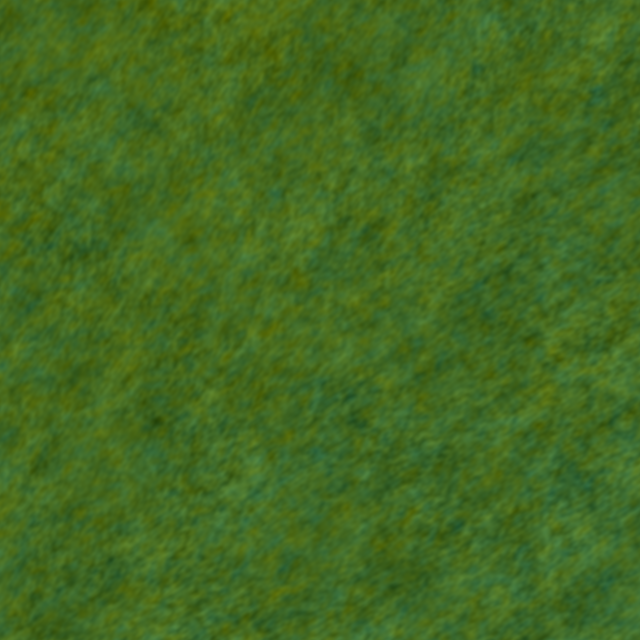
A Shadertoy shader for this texture:

```glsl
// Soft mossy green turf with slanted fine grain, drifting hue and a faint diagonal crease

const vec3 TURF_GREEN = vec3(0.262, 0.414, 0.132);
const vec3 WARM_SHIFT = vec3(0.20, 0.0, -0.30);   // towards olive, negative towards teal
const vec3 LIGHT_SHIFT = vec3(0.85, 1.0, 0.62);

vec2 hashGradient(vec2 cell, float seed) {
    vec3 p = fract(vec3(cell.xyx + seed * 17.3) * vec3(0.1031, 0.1030, 0.0973));
    p += dot(p, p.yzx + 33.33);
    return fract((p.xx + p.yz) * p.zy) * 2.0 - 1.0;
}

float gradientNoise(vec2 p, float seed) {
    vec2 i = floor(p);
    vec2 f = p - i;
    vec2 w = f * f * f * (f * (f * 6.0 - 15.0) + 10.0);
    vec2 e = vec2(0.0, 1.0);
    float a = dot(hashGradient(i, seed), f);
    float b = dot(hashGradient(i + e.yx, seed), f - e.yx);
    float c = dot(hashGradient(i + e.xy, seed), f - e.xy);
    float d = dot(hashGradient(i + e.yy, seed), f - e.yy);
    return mix(mix(a, b, w.x), mix(c, d, w.x), w.y);
}

// Noise stretched along a direction; frequency is (along, across)
float strandNoise(vec2 p, float angle, vec2 frequency, float seed) {
    vec2 along = vec2(cos(angle), sin(angle));
    vec2 across = vec2(-along.y, along.x);
    return gradientNoise(vec2(dot(p, along), dot(p, across)) * frequency, seed);
}

// Four octaves of slanted grain
float grain(vec2 p, float angle, float seed) {
    float sum = 0.0;
    float amplitude = 0.75;
    vec2 frequency = vec2(13.0, 25.0);
    for (int i = 0; i < 4; i++) {
        sum += amplitude * strandNoise(p, angle, frequency, seed + float(i));
        frequency *= vec2(1.85, 1.7);
        amplitude *= 1.06;
    }
    return sum;
}

// Bright ridge with a soft shadow beneath it
float crease(vec2 p, vec2 start, float slope, float width) {
    float wobble = 0.012 * gradientNoise(p * 7.0, 31.0);
    float d = (p.y - start.y - slope * (p.x - start.x) + wobble) / (width * sqrt(1.0 + slope * slope));
    float fade = smoothstep(start.x - 0.12, start.x + 0.15, p.x);
    float breaks = 0.7 + 0.9 * gradientNoise(p * 13.0, 32.0);
    return fade * breaks * (exp(-d * d) - 0.5 * exp(-(d + 2.2) * (d + 2.2) * 0.4));
}

void mainImage(out vec4 fragColor, in vec2 fragCoord) {
    vec2 uv = fragCoord / iResolution.y;

    // Grain leans from steep at the upper left to shallow at the lower right
    float lean = smoothstep(-0.5, 0.6, uv.x - uv.y + 0.3 * gradientNoise(uv * 4.0, 1.0));
    float strands = mix(grain(uv, 0.98, 2.0), grain(uv, 0.60, 6.0), lean);
    strands /= length(vec2(lean, 1.0 - lean));   // keep contrast even where the two blend

    // Broad patches and contrast that varies across the turf
    float patches = strandNoise(uv, 0.65, vec2(3.5, 6.0), 10.0)
                  + strandNoise(uv, 0.70, vec2(8.0, 14.0), 11.0);
    float roughness = 0.9 + 0.2 * lean + 0.5 * gradientNoise(uv * 5.0, 12.0);
    float light = 0.058 * patches + 0.088 * roughness * strands
                + 0.032 * crease(uv, vec2(0.26, 0.51), 0.607, 0.007);

    // Olive towards the upper left, teal towards the lower right, with mottling
    float warmth = 0.09 * (uv.y - uv.x)
                 + 0.15 * strandNoise(uv, 0.7, vec2(4.0, 6.0), 14.0)
                 + 0.20 * strandNoise(uv, 0.8, vec2(12.0, 18.0), 15.0)
                 + 0.31 * strandNoise(uv, 0.8, vec2(28.0, 44.0), 16.0)
                 + 0.32 * strandNoise(uv, 0.7, vec2(52.0, 78.0), 17.0);

    vec3 color = TURF_GREEN + light * LIGHT_SHIFT + warmth * WARM_SHIFT;
    fragColor = vec4(clamp(color, 0.0, 1.0), 1.0);
}
```
